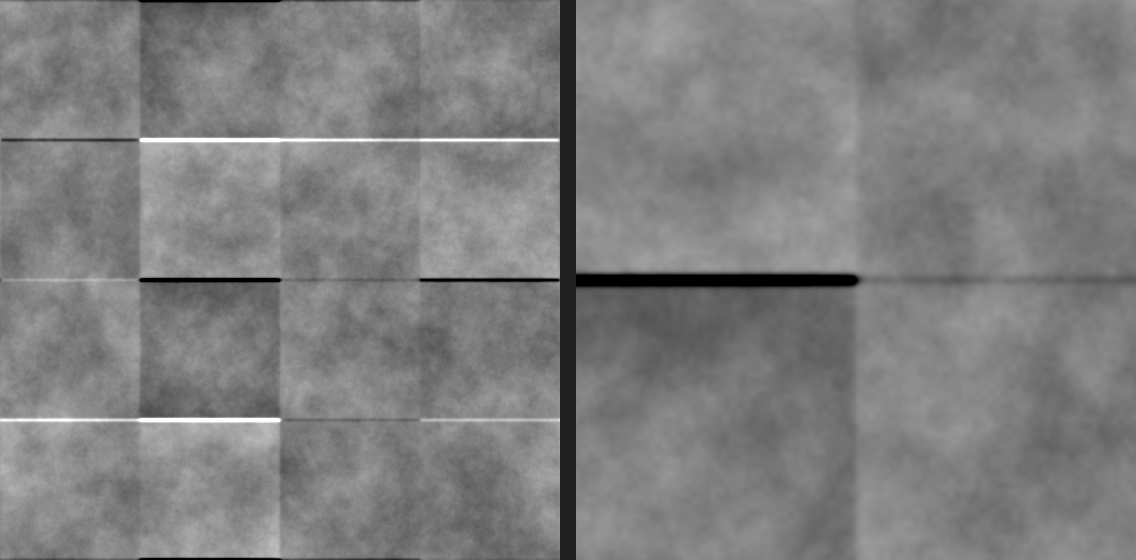
Left, the full canvas; right, a detail of the centre.
A WebGL 2 fragment shader for this pattern:

```glsl
#version 300 es
precision highp float;
// Four by four stone blocks set at different heights, in grey relief.
// Height differences give soft shading at the edges and sharp lit or dark
// lines on the horizontal seams; layered noise gives the mottled stone.

#define TILES 4
#define BASE_GREY 0.505
#define SHADE_GAIN 0.38    // soft light and dark near the edges
#define SHADE_REACH 0.2    // in tiles
#define SEAM_SOFTNESS 0.01 // in tiles
#define LINE_GAIN 1.7      // strength of the seam lines
#define LINE_WIDTH 0.009   // in tiles
#define MOTTLE_GAIN 0.165
#define MOTTLE_SCALE 8.0   // coarsest noise cells across the canvas
#define MOTTLE_FALLOFF 0.72
#define OCTAVES 6

uniform vec2 u_resolution;
out vec4 fragColor;

// Block heights: one column of blocks per line, bottom to top
const mat4 BLOCK_HEIGHTS = mat4(
    0.70, 0.47, 0.40, 0.60,
    0.90, 0.10, 0.80, 0.20,
    0.43, 0.50, 0.55, 0.27,
    0.50, 0.37, 0.80, 0.47);

float blockHeight(ivec2 tile) {
    ivec2 wrapped = (tile + TILES) % TILES;
    return BLOCK_HEIGHTS[wrapped.x][wrapped.y];
}

// Height blended into the eight neighbours over the given reach
float softHeight(vec2 p, float reach) {
    ivec2 tile = ivec2(floor(p));
    vec2 f = fract(p);
    vec2 before = 0.5 * exp(-f / reach);
    vec2 after = 0.5 * exp(-(1.0 - f) / reach);
    vec2 own = 1.0 - before - after;
    float sum = 0.0;
    for (int j = -1; j <= 1; j++) {
        for (int i = -1; i <= 1; i++) {
            float wx = i < 0 ? before.x : (i > 0 ? after.x : own.x);
            float wy = j < 0 ? before.y : (j > 0 ? after.y : own.y);
            sum += wx * wy * blockHeight(tile + ivec2(i, j));
        }
    }
    return sum;
}

float hash(vec2 p) {
    vec3 q = fract(vec3(p.xyx) * 0.1031);
    q += dot(q, q.yzx + 33.33);
    return fract((q.x + q.y) * q.z);
}

float valueNoise(vec2 p) {
    vec2 cell = floor(p);
    vec2 f = fract(p);
    vec2 u = f * f * (3.0 - 2.0 * f);
    float low = mix(hash(cell), hash(cell + vec2(1.0, 0.0)), u.x);
    float high = mix(hash(cell + vec2(0.0, 1.0)), hash(cell + 1.0), u.x);
    return mix(low, high, u.y);
}

// Zero-centred noise, each octave turned to hide the grid
float mottle(vec2 uv) {
    const mat2 turnAndDouble = 2.0 * mat2(0.8, 0.6, -0.6, 0.8);
    vec2 p = uv * MOTTLE_SCALE + 17.0;
    float weight = 1.0;
    float sum = 0.0;
    for (int i = 0; i < OCTAVES; i++) {
        sum += weight * (valueNoise(p) - 0.5);
        weight *= MOTTLE_FALLOFF;
        p = turnAndDouble * p + 11.3;
    }
    return sum;
}

// Light from above: bright where the lower block stands higher
float seamLine(vec2 p) {
    float seam = floor(p.y + 0.5);
    float below = softHeight(vec2(p.x, seam - 0.5), SEAM_SOFTNESS);
    float above = softHeight(vec2(p.x, seam + 0.5), SEAM_SOFTNESS);
    float d = (p.y - seam) / LINE_WIDTH;
    return (below - above) * exp(-0.5 * d * d);
}

void main() {
    vec2 uv = gl_FragCoord.xy / u_resolution;
    vec2 p = uv * float(TILES);
    float relief = softHeight(p, SEAM_SOFTNESS) - softHeight(p, SHADE_REACH);
    float grey = BASE_GREY + SHADE_GAIN * relief
               + LINE_GAIN * seamLine(p) + MOTTLE_GAIN * mottle(uv);
    fragColor = vec4(vec3(clamp(grey, 0.0, 1.0)), 1.0);
}
```
